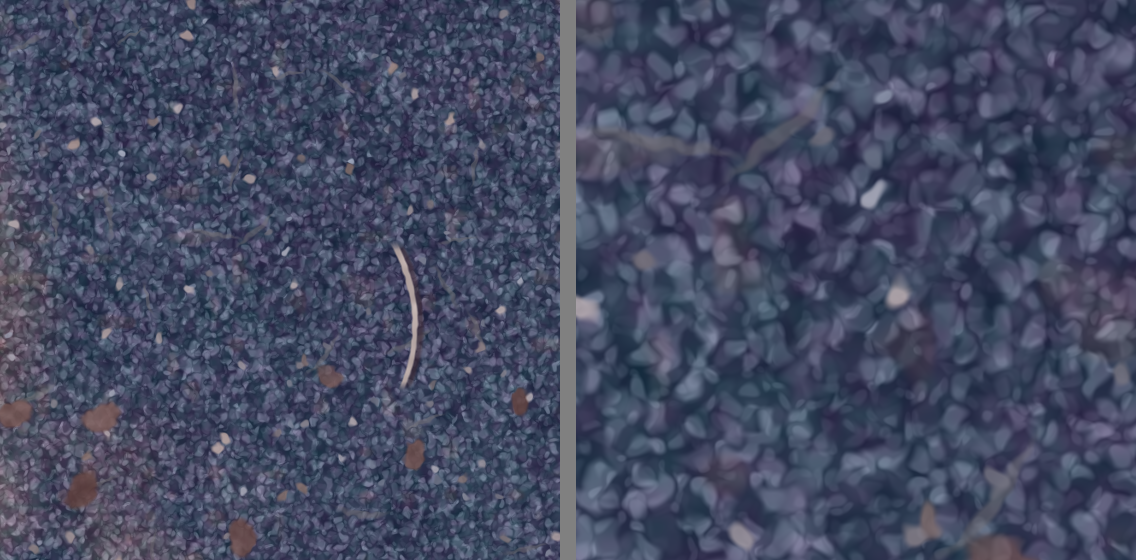
Left, the full canvas; right, a detail of the centre.
Give the GLSL for this texture, as a Shadertoy shader.

```glsl
#define GRAIN_FREQ 72.0
#define GRIT_FREQ 118.0
#define GRAIN_CONTRAST 0.21
#define GRIT_CONTRAST 0.11
#define BASE_COLOR vec3(0.172, 0.202, 0.304)
#define EARTH_SHIFT vec3(0.150, 0.075, 0.025)
#define CHIP_COLOR vec3(0.60, 0.57, 0.60)
#define STONE_COLOR vec3(0.41, 0.29, 0.28)
#define STRAW_COLOR vec3(0.46, 0.45, 0.47)
#define TWIG_COLOR vec3(0.73, 0.67, 0.66)

// Integer hash: three values in 0..1 per cell and seed
vec3 hash3(vec2 cell, float seed) {
    uvec3 v = uvec3(ivec3(cell, seed) + 4096);
    v = v * 1664525u + 1013904223u;
    v.x += v.y * v.z; v.y += v.z * v.x; v.z += v.x * v.y;
    v ^= v >> 16u;
    v.x += v.y * v.z; v.y += v.z * v.x; v.z += v.x * v.y;
    return vec3(v >> 8u) / 16777216.0;
}

// Smooth three-channel value noise, centred on zero
vec3 noise3(vec2 p, float seed) {
    vec2 i = floor(p), f = fract(p);
    f = f * f * (3.0 - 2.0 * f);
    vec3 low = mix(hash3(i, seed), hash3(i + vec2(1, 0), seed), f.x);
    vec3 high = mix(hash3(i + vec2(0, 1), seed), hash3(i + vec2(1, 1), seed), f.x);
    return mix(low, high, f.y) - 0.5;
}

// Scattered, tilted ovals; rgb = premultiplied random values, a = coverage
vec4 scatter(vec2 p, float chance, float size, float stretch, float tilt, float soft, float seed) {
    vec2 home = floor(p);
    vec4 sum = vec4(0.0);
    for (int y = -1; y <= 1; y++)
    for (int x = -1; x <= 1; x++) {
        vec2 cell = home + vec2(x, y);
        vec3 place = hash3(cell, seed);
        vec3 look = hash3(cell, seed + 1.0);
        if (place.z > chance) continue;
        vec2 d = p - cell - 0.1 - 0.8 * place.xy;
        float angle = (look.y - 0.4) * tilt;
        float c = cos(angle), s = sin(angle);
        vec2 q = vec2(c * d.x - s * d.y, s * d.x + c * d.y);
        q.x += (look.z - 0.5) * q.y * q.y;
        float radius = size * (0.65 + 0.55 * look.z);
        float r = length(q * vec2(stretch, 1.0)) / radius;
        float cover = 1.0 - smoothstep(1.0 - soft, 1.0 + soft, r);
        sum = mix(sum, vec4(look, 1.0), cover);
    }
    return sum;
}

// Pale bent twig with tapering ends; x = body, y = shadow
vec2 twig(vec2 uv) {
    float t = uv.y - 0.42;
    float along = smoothstep(0.300, 0.320, uv.y) * (1.0 - smoothstep(0.550, 0.570, uv.y));
    float offset = uv.x - 0.741 + 1.75 * t * t;
    float width = 0.0052 + 0.010 * max(t, 0.0);
    float body = 1.0 - smoothstep(width - 0.003, width + 0.002, abs(offset));
    float shade = 1.0 - smoothstep(0.002, 0.010, abs(offset - 0.009));
    return vec2(body, shade) * along;
}

void mainImage(out vec4 fragColor, in vec2 fragCoord) {
    vec2 uv = fragCoord / iResolution.xy;
    vec2 p = uv + noise3(uv * 95.0, 1.0).xy * 0.007;

    // Dark gravel bed with soft grains and finer grit
    vec4 grains = scatter(p * GRAIN_FREQ, 1.0, 0.58, 1.4, 2.2, 0.42, 10.0);
    vec4 grit = scatter(p * GRIT_FREQ, 0.85, 0.55, 1.3, 2.6, 0.45, 20.0);
    vec3 mottle = noise3(uv * 62.0, 3.0);
    vec3 broad = noise3(uv * 7.0, 4.0);
    float tone = GRAIN_CONTRAST * grains.x + GRIT_CONTRAST * (grit.x - 0.12);
    tone += 0.10 * mottle.x + 0.035 * broad.x;
    vec3 color = BASE_COLOR + tone;

    // Teal and violet colour drift
    float drift = 0.65 * mottle.y + 0.5 * noise3(uv * 105.0, 5.0).y + 0.25 * broad.y;
    color += drift * vec3(0.065, -0.035, 0.015);

    // Brown earth along the left edge and lower corner
    float edge = 1.0 - smoothstep(0.0, 0.17, uv.x + 0.30 * abs(uv.y - 0.44));
    float corner = 1.0 - smoothstep(0.05, 0.55, length(uv * vec2(0.9, 1.3)));
    float patches = noise3(uv * 9.0, 6.0).x + 0.5 * noise3(uv * 23.0, 7.0).x;
    float earth = clamp(edge + corner * (0.45 + 1.3 * patches), 0.0, 1.0);
    float flecks = smoothstep(0.26, 0.42, noise3(uv * 26.0, 8.0).z);
    color += EARTH_SHIFT * (earth + 0.45 * flecks);

    // Faint curved straws
    vec4 straw = scatter(p * 9.0, 0.20, 0.34, 9.0, 3.0, 0.45, 30.0);
    color = mix(color, STRAW_COLOR, 0.5 * straw.a);

    // Brown stones, mostly in the lower part
    vec4 stone = scatter(p * 10.0, 0.13, 0.32, 1.5, 2.8, 0.2, 40.0);
    float lower = 1.0 - smoothstep(0.30, 0.42, uv.y);
    vec3 stoneColor = STONE_COLOR + 0.12 * (stone.x - 0.5) + 0.10 * mottle.z;
    color = mix(color, stoneColor, 0.85 * stone.a * lower);

    // Small pale, pinkish and yellowish chips
    vec4 chip = scatter(p * 34.0, 0.075, 0.30, 1.4, 2.6, 0.4, 50.0);
    vec3 chipHue = chip.rgb / max(chip.a, 0.001) - 0.5;
    vec3 chipColor = CHIP_COLOR + chipHue.x * 0.30 + chipHue.z * vec3(0.12, -0.02, -0.14);
    color = mix(color, chipColor, 0.8 * chip.a);

    // Long twig and its shadow
    vec2 stick = twig(uv + 0.3 * (p - uv));
    color = mix(color, vec3(0.25, 0.17, 0.21), 0.6 * stick.y);
    color = mix(color, TWIG_COLOR + 0.12 * mottle.x, stick.x);

    fragColor = vec4(clamp(color, 0.0, 1.0), 1.0);
}
```
